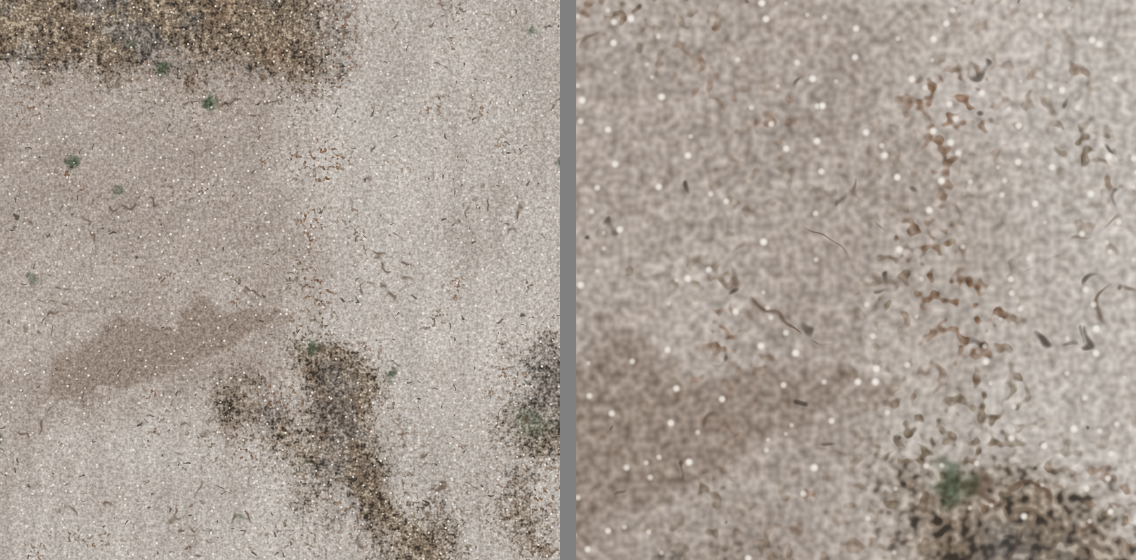
Left: the whole. Right: its middle third, enlarged.
This texture is drawn by a WebGL 2 fragment shader. Its source:

```glsl
#version 300 es
precision highp float;
// Dry bare soil seen from above, with scrub, litter, twigs, a damp patch and pale grit.
#define GRAIN_SCALE 125.0
#define GRAIN_CONTRAST 0.125
#define SCRUB_SCALE 55.0
#define SCRUB_FEATHER 0.04
#define LITTER_AMOUNT 0.85
#define TWIG_SCALE 17.0
#define TWIG_WIDTH 0.0018
#define GRIT_CELLS 90.0
#define GRIT_RADIUS 0.0034
#define TUFT_CELLS 9.0
#define TUFT_RADIUS 0.02
#define STREAK_CONTRAST 0.06
uniform vec2 u_resolution;
out vec4 fragColor;

const vec3 TAN_SOIL = vec3(0.665, 0.620, 0.585);
const vec3 PALE_SOIL = vec3(0.738, 0.710, 0.680);
const vec3 DAMP_SOIL = vec3(0.575, 0.515, 0.470);
const vec3 SHADE = vec3(0.22, 0.195, 0.17);
const vec3 BRUSH = vec3(0.48, 0.42, 0.355);
const vec3 STRAW = vec3(0.73, 0.66, 0.57);
const vec3 RUST = vec3(0.48, 0.365, 0.285);
const vec3 ASH = vec3(0.43, 0.43, 0.435);
const vec3 LEAF = vec3(0.26, 0.31, 0.23);
const vec3 GRIT = vec3(0.93, 0.91, 0.88);

// Integer hash of a cell, three values in 0..1.
vec3 hash(vec2 cell, int seed) {
  uvec3 v = uvec3(ivec3(ivec2(cell), seed)) * 1664525u + 1013904223u;
  v.x += v.y * v.z; v.y += v.z * v.x; v.z += v.x * v.y;
  v ^= v >> 16u;
  v.x += v.y * v.z; v.y += v.z * v.x; v.z += v.x * v.y;
  return vec3(v >> 8u) / 16777216.0;
}
float gradientAt(vec2 cell, vec2 offset) {
  float angle = 6.2832 * hash(cell, 1).x;
  return dot(vec2(cos(angle), sin(angle)), offset);
}
// Gradient noise, roughly -0.7..0.7.
float noise(vec2 p) {
  vec2 i = floor(p), f = p - i, e = vec2(1, 0);
  vec2 w = f * f * f * (f * (f * 6.0 - 15.0) + 10.0);
  return mix(mix(gradientAt(i, f), gradientAt(i + e, f - e), w.x),
             mix(gradientAt(i + e.yx, f - e.yx), gradientAt(i + 1.0, f - 1.0), w.x), w.y);
}
float fbm(vec2 p) {
  float sum = 0.0, amplitude = 1.0;
  for (int k = 0; k < 4; k++) {
    sum += amplitude * noise(p);
    p = mat2(1.6, 1.2, -1.2, 1.6) * p + 7.3;
    amplitude *= 0.55;
  }
  return sum;
}
float segment(vec2 p, vec2 a, vec2 b) {
  vec2 d = b - a;
  return length(p - a - d * clamp(dot(p - a, d) / dot(d, d), 0.0, 1.0));
}
// Soft dots, one per chosen cell, of varied size and strength.
float specks(vec2 p, float cells, float density, float radius, int seed) {
  float cover = 0.0;
  for (int k = 0; k < 9; k++) {
    vec2 cell = floor(p * cells) + vec2(k % 3 - 1, k / 3 - 1);
    vec3 h = hash(cell, seed);
    float rank = h.z / density, r = radius * mix(1.0, 0.55, rank);
    float spot = 1.0 - smoothstep(0.2 * r, r, length(p - (cell + h.xy) / cells));
    cover = max(cover, step(rank, 1.0) * spot * mix(1.0, 0.45, rank));
  }
  return cover;
}
// Signed distance to the ground held by scrub.
float scrubDistance(vec2 p) {
  float d = max(0.88 - p.y, p.x - 0.575);
  d = min(d, segment(p, vec2(0.59, 0.33), vec2(0.64, 0.29)) - 0.05);
  d = min(d, segment(p, vec2(0.60, 0.24), vec2(0.64, 0.14)) - 0.05);
  d = min(d, segment(p, vec2(0.63, 0.13), vec2(0.78, 0.0)) - 0.045);
  d = min(d, segment(p, vec2(0.45, 0.28), vec2(0.57, 0.15)) - 0.025);
  d = min(d, segment(p, vec2(0.98, 0.32), vec2(0.96, 0.23)) - 0.045);
  return min(d, segment(p, vec2(0.91, 0.13), vec2(0.97, 0.03)) - 0.012);
}

void main() {
  vec2 p = gl_FragCoord.xy / u_resolution.y;
  vec2 warp = vec2(fbm(p * 9.0), fbm(p * 9.0 + 31.0)), q = p + 0.045 * warp;
  float broad = fbm(p * 3.5 + 12.0), patchy = fbm(p * 13.0 + 50.0);
  float fine = noise(p * GRAIN_SCALE * 1.9 + 9.0), grain = noise(p * GRAIN_SCALE) + 1.1 * fine;

  // Bare soil, tan on the left, pale on the right and along the foot.
  float pale = smoothstep(0.46, 0.66, q.x) + smoothstep(0.34, 0.18, q.y);
  vec3 color = mix(TAN_SOIL, PALE_SOIL, clamp(pale + 0.7 * broad + 0.5 * patchy, 0.0, 1.0));
  float upright = noise(vec2(p.x * 34.0 + patchy, p.y * 4.0));
  float slanted = noise(vec2(dot(q, vec2(-0.6, 0.8)) * 36.0, dot(p, vec2(0.8, 0.6)) * 6.0));
  color += STREAK_CONTRAST * mix(slanted, upright, min(pale, 1.0)) + 0.03 * broad;

  // Damp crescent with tapered ends.
  vec2 v = q - vec2(0.29, 0.355);
  float along = dot(v, vec2(0.96, 0.28)) / 0.24, taper = 1.0 - along * along;
  float damp = abs(dot(v, vec2(-0.28, 0.96)) - 0.03 * taper) - 0.055 * taper + 0.015 * patchy;
  color = mix(color, DAMP_SOIL, 0.85 * smoothstep(0.01, -0.01, damp));
  color += GRAIN_CONTRAST * grain;

  // Litter, thickest along a worn seam and around the scrub.
  float scrubD = scrubDistance(q) + 0.02 * patchy;
  float seam = smoothstep(0.08, 0.0, segment(q, vec2(0.57, 0.92), vec2(0.56, 0.40)));
  float clump = seam * smoothstep(-0.5, 0.4, patchy) + 0.6 * smoothstep(0.09, 0.0, scrubD);
  clump = min(clump + smoothstep(0.1, 0.8, patchy) + 0.12, 1.0);
  float fleck = smoothstep(0.05, 0.5, noise(p * 95.0 + 3.0) + 0.9 * noise(p * 190.0));
  vec3 litter = mix(RUST, BRUSH, smoothstep(-0.3, 0.3, warp.x)) + 0.25 * fine;
  color = mix(color, litter, LITTER_AMOUNT * fleck * clump);

  // Scrub: tangled shade, brush and straw, tinted in patches.
  float tangle = 0.8 * noise(q * SCRUB_SCALE) + noise(p * SCRUB_SCALE * 2.1)
               + noise(p * SCRUB_SCALE * 4.2) + 0.3 * patchy;
  vec3 scrub = mix(SHADE, BRUSH, smoothstep(-0.85, 0.0, tangle));
  scrub = mix(scrub, STRAW, smoothstep(0.0, 0.75, tangle));
  scrub = mix(scrub, RUST + 0.15 * tangle, 0.4 * smoothstep(0.1, 0.6, warp.y));
  float ashy = smoothstep(0.0, 0.5, -warp.x) + smoothstep(0.13, 0.03, length(p - vec2(0.97, 0.32)));
  scrub = mix(scrub, ASH + 0.2 * tangle, 0.5 * min(ashy, 1.0));
  float green = smoothstep(0.05, 0.01, length(q - vec2(0.95, 0.23)));
  scrub = mix(scrub, LEAF + 0.2 + 0.15 * tangle, 0.45 * green);
  color = mix(color, scrub, 0.95 * smoothstep(SCRUB_FEATHER, -SCRUB_FEATHER, scrubD + 0.03 * tangle));

  // Twigs follow broken zero lines of warped noise.
  float ridge = abs(noise(q * TWIG_SCALE + 80.0)) / (1.3 * TWIG_SCALE);
  float broken = smoothstep(0.05, 0.4, fbm(p * 7.0 + 90.0)) * smoothstep(-0.15, 0.2, noise(p * 60.0));
  float twig = smoothstep(TWIG_WIDTH + 1.0 / u_resolution.y, 0.0, ridge);
  color = mix(color, mix(RUST, SHADE, 0.4), 0.7 * twig * broken);

  // Green tufts, dark crumbs and pale grit.
  vec2 ragged = p + 0.012 * vec2(noise(p * 75.0), noise(p * 75.0 + 20.0));
  color = mix(color, LEAF + 0.15 * grain, 0.9 * specks(ragged, TUFT_CELLS, 0.15, TUFT_RADIUS, 5));
  color = mix(color, SHADE, 0.7 * specks(ragged, 60.0, 0.1, 0.0045, 7));
  color = mix(color, GRIT, specks(p, GRIT_CELLS, 0.22, GRIT_RADIUS, 11));
  fragColor = vec4(clamp(color, 0.0, 1.0), 1.0);
}
```
